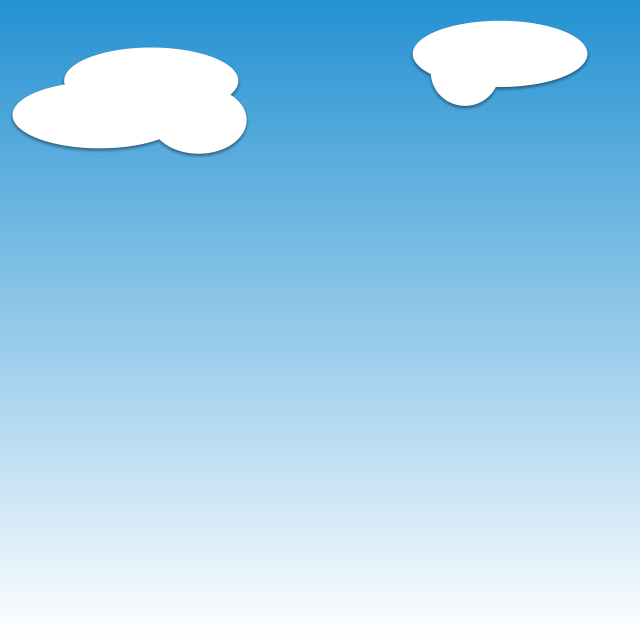
A WebGL 2 fragment shader for this background:

```glsl
#version 300 es
precision highp float;
// Blue sky fading to white, with two flat clouds and soft drop shadows.

uniform vec2 u_resolution;
out vec4 outColor;

const vec3 SKY_TOP = vec3(0.14, 0.57, 0.825);
const vec3 SKY_BOTTOM = vec3(1.0);
const vec3 CLOUD_COLOR = vec3(1.0);
const vec3 SHADOW_COLOR = vec3(0.0, 0.02, 0.05);
const float SHADOW_OPACITY = 0.5;
const float SHADOW_BLUR = 0.0055;
const vec2 SHADOW_OFFSET = vec2(0.0, -0.003);

// Cloud puffs: centre xy, radii zw
const int PUFF_COUNT = 5;
const vec4 PUFFS[PUFF_COUNT] = vec4[](
    vec4(0.2363, 0.8737, 0.1361, 0.0521),
    vec4(0.1556, 0.8203, 0.1361, 0.0521),
    vec4(0.3105, 0.8125, 0.0749, 0.0527),
    vec4(0.7813, 0.9158, 0.1365, 0.0518),
    vec4(0.7266, 0.8867, 0.0534, 0.0521)
);

// First-order signed distance to an ellipse
float ellipseDistance(vec2 p, vec2 radii) {
    float k = length(p / radii);
    float slope = length(p / (radii * radii));
    return k * (k - 1.0) / max(slope, 0.0001);
}

// Union of all puffs
float cloudDistance(vec2 p) {
    float d = 1.0;
    for (int i = 0; i < PUFF_COUNT; i++) {
        d = min(d, ellipseDistance(p - PUFFS[i].xy, PUFFS[i].zw));
    }
    return d;
}

void main() {
    vec2 uv = gl_FragCoord.xy / u_resolution;
    float pixel = 1.0 / min(u_resolution.x, u_resolution.y);

    // Sky
    vec3 color = mix(SKY_BOTTOM, SKY_TOP, uv.y);

    // Shadow beneath the clouds
    float shadowDist = cloudDistance(uv - SHADOW_OFFSET);
    float shadow = 1.0 - smoothstep(-SHADOW_BLUR, SHADOW_BLUR, shadowDist);
    color = mix(color, SHADOW_COLOR, shadow * SHADOW_OPACITY);

    // Clouds
    float cover = clamp(0.5 - cloudDistance(uv) / pixel, 0.0, 1.0);
    color = mix(color, CLOUD_COLOR, cover);

    outColor = vec4(color, 1.0);
}
```
